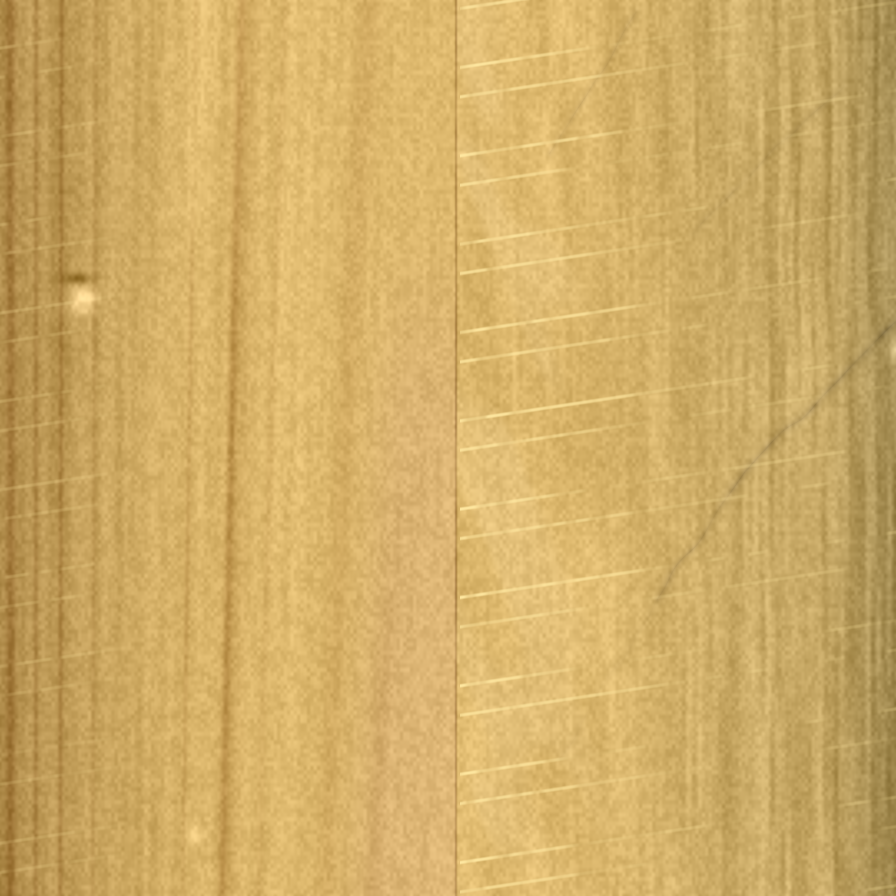
Reproduce this texture procedurally as a WebGL 1 fragment shader.

```glsl
precision highp float;
// Two joined pine boards with vertical grain, a seam, slanted saw scratches and small knots.
uniform vec2 u_resolution;

const float SEAM_X = 0.509;
const float SCRATCH_PERIOD = 0.0986;
const float SCRATCH_GAP = 0.0328;
const float SCRATCH_SLOPE = 0.150;
const float SCRATCH_BASE = 0.431;
const float FIBRE = 0.085;
const vec3 GOLD = vec3(0.87, 0.725, 0.43);
const vec3 EDGE_LEFT = vec3(0.70, 0.56, 0.305);
const vec3 EDGE_RIGHT = vec3(0.62, 0.53, 0.305);
const vec3 OLIVE = vec3(0.775, 0.655, 0.39);
const vec3 PINK = vec3(0.865, 0.71, 0.455);
const vec3 PALE = vec3(0.93, 0.80, 0.54);
const vec3 GLINT = vec3(1.0, 0.91, 0.63);
const vec3 SEAM_SHADE = vec3(0.15, 0.16, 0.13);

float hash(vec2 p) {
  return fract(sin(dot(p, vec2(127.1, 311.7))) * 43758.5453);
}

float noise(vec2 p) {
  vec2 i = floor(p);
  vec2 f = fract(p);
  f = f * f * (3.0 - 2.0 * f);
  return mix(mix(hash(i), hash(i + vec2(1.0, 0.0)), f.x),
             mix(hash(i + vec2(0.0, 1.0)), hash(i + vec2(1.0, 1.0)), f.x), f.y);
}

float streak(float x, float center, float width) {
  float d = (x - center) / width;
  return exp(-d * d);
}

float segment(vec2 p, vec2 a, vec2 b) {
  vec2 ab = b - a;
  return length(p - a - ab * clamp(dot(p - a, ab) / dot(ab, ab), 0.0, 1.0));
}

float spot(vec2 p, vec2 center, vec2 size) {
  vec2 d = (p - center) / size;
  return exp(-dot(d, d));
}

// One family of parallel scratches, with a random length for each row.
float scratches(vec2 p, float offset, float seed, float px) {
  float level = (p.y - SCRATCH_SLOPE * (p.x - SEAM_X) - SCRATCH_BASE + offset) / SCRATCH_PERIOD;
  float row = floor(level + 0.5);
  float d = abs(level - row) * SCRATCH_PERIOD;
  float line = 1.0 - smoothstep(0.0003, 0.0020 + px, d);
  float along = p.x - SEAM_X;
  float reach = 0.13 + 0.17 * hash(vec2(row, seed));
  float broken = smoothstep(0.1, 0.7, noise(vec2(p.x * 80.0, row * 7.3 + seed)));
  float strong = (1.0 - smoothstep(reach * 0.7, reach, along)) * mix(1.0, 0.5, along / reach);
  float faint = 0.26 * smoothstep(0.3, 0.8, noise(vec2(p.x * 45.0, row * 5.1 + seed)));
  float right = max(strong * (0.45 + 0.55 * broken), faint) * step(0.004, along);
  float left = 0.24 * broken * (1.0 - smoothstep(0.06, 0.16, p.x));
  return line * (along > 0.0 ? right : left);
}

vec3 leftBoard(vec2 p) {
  float gx = p.x - 0.33 * p.x * p.x * (p.y - 0.5);
  vec3 c = mix(EDGE_LEFT, GOLD, smoothstep(-0.06, 0.27, p.x));
  float pink = smoothstep(0.38, 0.46, p.x + 0.05 * (0.5 - p.y)) * (1.0 - smoothstep(0.5, 0.8, p.y));
  c = mix(c, PINK, pink);
  float inner = smoothstep(0.25, 0.45, p.x);
  float grain = noise(vec2(gx * 120.0, p.y * 2.2)) - 0.5;
  float broad = noise(vec2(gx * 26.0, p.y * 1.6 + 4.0)) - 0.5;
  c += (grain * 0.075 + broad * 0.05) * mix(1.0, 0.4, inner);
  float dark = 0.8 * streak(gx, 0.258, 0.005) + 0.3 * streak(gx, 0.268, 0.014);
  dark += 0.4 * streak(gx, 0.385, 0.013) + 0.25 * streak(gx, 0.302, 0.005);
  dark += 0.6 * streak(gx, 0.211, 0.003) * noise(vec2(2.0, p.y * 6.0));
  dark += 1.0 * streak(gx, 0.012, 0.006) + 0.6 * streak(gx, 0.040, 0.003);
  dark += 0.75 * streak(gx, 0.068, 0.003) + 0.3 * streak(gx, 0.105, 0.003);
  dark += 0.3 * streak(gx, 0.445, 0.012) * (1.0 - smoothstep(0.2, 0.5, p.y));
  return c - dark * vec3(0.115, 0.135, 0.12);
}

vec3 rightBoard(vec2 p) {
  float gx = p.x + 0.006 * noise(p * vec2(9.0, 7.0));
  vec3 c = mix(GOLD, OLIVE, smoothstep(0.60, 0.90, p.x));
  c = mix(c, EDGE_RIGHT, smoothstep(0.90, 1.02, p.x));
  float outer = smoothstep(0.62, 0.95, p.x);
  float fine = noise(vec2(gx * 170.0, p.y * 7.0)) - 0.5;
  float broad = noise(vec2(gx * 38.0 + p.y * 2.0, p.y * 6.0)) - 0.5;
  c += fine * mix(0.04, 0.14, outer) + broad * mix(0.08, 0.03, outer);
  // Pale flame figure beside the seam.
  float flame = smoothstep(0.45, 0.85, noise(vec2(p.x * 24.0 + p.y * 9.0, p.y * 10.0)));
  c = mix(c, PALE, 0.45 * flame * (1.0 - smoothstep(0.58, 0.72, p.x)));
  // Soft diagonal cracks, uneven along their length.
  vec2 q = p + 0.008 * (vec2(noise(p * 30.0), noise(p * 30.0 + 9.0)) - 0.5);
  float low = min(segment(q, vec2(1.01, 0.645), vec2(0.83, 0.475)),
                  segment(q, vec2(0.83, 0.475), vec2(0.735, 0.33)));
  float high = segment(q, vec2(0.71, 0.985), vec2(0.615, 0.83));
  float side = segment(q, vec2(0.94, 0.905), vec2(0.77, 0.74));
  float tail = segment(q, vec2(0.735, 0.33), vec2(0.62, 0.15));
  float cracks = mix(0.5, 0.9, outer) * exp(-low / 0.0035) + 0.45 * exp(-high / 0.003);
  cracks += 0.3 * exp(-side / 0.0035) + 0.15 * exp(-tail / 0.0035);
  return c - cracks * (0.35 + 0.8 * noise(p * 70.0)) * vec3(0.17, 0.15, 0.09);
}

void main() {
  vec2 p = gl_FragCoord.xy / u_resolution;
  float px = 1.0 / u_resolution.y;
  vec3 c = mix(leftBoard(p), rightBoard(p), smoothstep(-px, px, p.x - SEAM_X));
  // Fibre speckle and soft mottling.
  c += FIBRE * (noise(p * vec2(270.0, 210.0)) - 0.5);
  c += 0.035 * (noise(p * vec2(110.0, 75.0)) - 0.5);
  // Knots.
  c -= 0.24 * spot(p, vec2(0.088, 0.689), vec2(0.015, 0.006));
  c += 0.24 * spot(p, vec2(0.092, 0.666), vec2(0.015, 0.015)) * (0.5 + noise(p * 120.0));
  c += 0.12 * spot(p, vec2(0.216, 0.068), vec2(0.008, 0.011));
  c += 0.20 * spot(p, vec2(1.0, 0.609), vec2(0.008, 0.012));
  // Seam and the light caught in the scratches.
  float seam = 1.0 - smoothstep(0.0, 0.0014 + px, abs(p.x - SEAM_X));
  c -= SEAM_SHADE * seam * (0.7 + 0.6 * noise(vec2(3.0, p.y * 40.0)));
  float marks = max(scratches(p, 0.0, 3.0, px), 0.8 * scratches(p, SCRATCH_GAP, 8.0, px));
  c = mix(c, GLINT, marks);
  gl_FragColor = vec4(clamp(c, 0.0, 1.0), 1.0);
}
```
